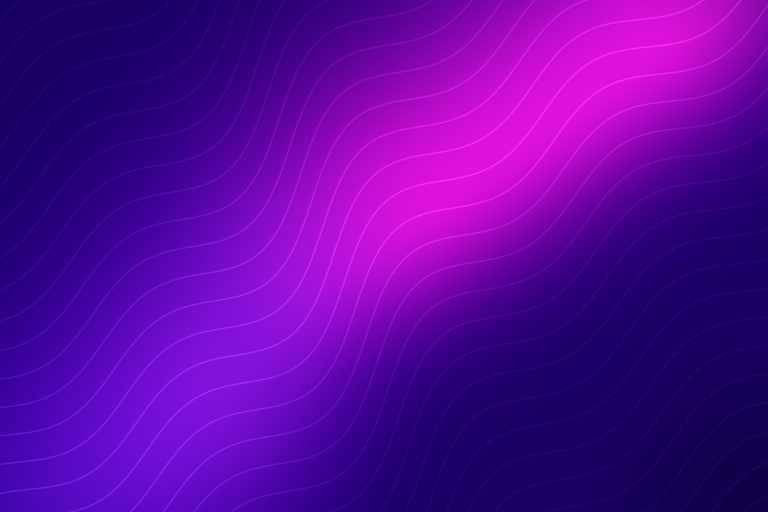
This background is drawn by a WebGL 2 fragment shader. Its source:

```glsl
#version 300 es
precision highp float;
// A soft diagonal glow, violet at lower left and magenta at upper right, on
// deep indigo. Thin wavy contour lines, the level sets of one skewed wave
// function, run along the glow and brighten with it.

uniform vec2 u_resolution;
out vec4 outColor;

// Height of the wave; its level sets are the contour lines.
float contourHeight(vec2 p) {
    float s = p.x + 0.4 * p.y;
    float ripple = 0.033 * sin(12.13 * (s - 0.595));
    float centralRise = 0.07 * tanh((s - 0.85) / 0.15);
    return p.y - 0.5 * s + ripple - centralRise;
}

// Strength of the glow across its ridge, wider on the upper side.
float glowProfile(float along, float across) {
    float bend = -0.09 * (1.0 - smoothstep(-1.0, -0.45, along));
    float offset = across - bend;
    float lowerWidth = mix(0.27, 0.19, smoothstep(-0.8, -0.35, along));
    float width = mix(lowerWidth, 0.31, smoothstep(-0.06, 0.06, offset));
    return exp(-offset * offset / (width * width));
}

vec3 background(vec2 p, float glow, float along, float across) {
    // Indigo base with a wide halo and a darker lower right corner
    vec3 color = vec3(0.085, 0.0, 0.365);
    color += vec3(0.045, 0.0, 0.07) * exp(-across * across / 0.2);
    color *= 0.75 + 0.25 * smoothstep(0.0, 0.4, distance(p, vec2(1.5, 0.0)));

    // Violet lower part, magenta upper part, fading out at the far end
    float violet = smoothstep(-1.6, -0.65, along);
    float magenta = smoothstep(-0.7, -0.15, along);
    float fade = 1.0 - 0.75 * smoothstep(0.32, 0.78, along);
    float red = (0.39 * violet + 0.35 * magenta) * glow;
    float green = 0.07 * violet * glow * glow;
    float blue = 0.42 * smoothstep(-1.8, -0.8, along) * pow(glow, 0.75);
    return color + fade * vec3(red, green, blue);
}

// Antialiased coverage of evenly spaced level sets.
float contourLines(vec2 p, float pixel) {
    float spacing = 0.053;
    float h = contourHeight(p);
    float slope = length(vec2(dFdx(h), dFdy(h))) / pixel;
    float nearest = abs(fract((h - 0.182) / spacing + 0.5) - 0.5) * spacing;
    return 1.0 - smoothstep(0.0, 0.0008 + pixel, nearest / max(slope, 0.001));
}

void main() {
    float pixel = 1.0 / u_resolution.y;
    vec2 p = gl_FragCoord.xy * pixel;

    // Coordinates along and across the ridge of the glow
    vec2 q = p - vec2(1.0, 0.72);
    float along = dot(q, vec2(0.82, 0.57));
    float across = dot(q, vec2(-0.57, 0.82));
    float glow = glowProfile(along, across);

    vec3 color = background(p, glow, along, across);
    vec3 lineLight = vec3(0.05, 0.012, 0.07) + glow * vec3(0.07, 0.09, 0.05);
    color += lineLight * contourLines(p, pixel);
    outColor = vec4(color, 1.0);
}
```
